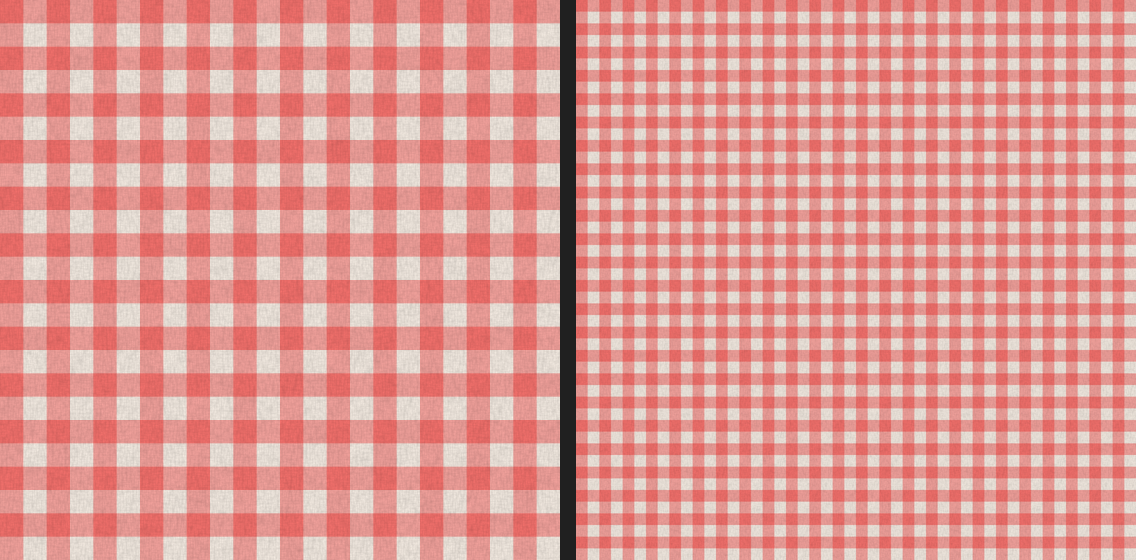
Left, the tile; right, the same tile 2 across and 2 down.
Write a WebGL 1 fragment shader that draws this pattern.

```glsl
precision highp float;
// Red and cream gingham cloth: two sets of half-width stripes cross, giving
// cream, pink and red squares. Stretched cellular noise adds warp and weft
// threads, and layered sines a faint mottling; all of it wraps at the edges.

uniform vec2 u_resolution;

const float REPEATS = 12.0;                  // checks across and down
const float STRIPE_WIDTH = 0.5;              // dyed share of each repeat
const vec3 CREAM = vec3(0.875, 0.843, 0.810);
const vec3 PINK = vec3(0.875, 0.582, 0.562);
const vec3 RED = vec3(0.878, 0.406, 0.390);
const vec2 WARP_CELLS = vec2(256.0, 56.0);   // upright flecks
const vec2 WEFT_CELLS = vec2(56.0, 256.0);   // level flecks
const vec2 FIBRE_CELLS = vec2(240.0);        // fine grain
const float WARP_STRENGTH = 0.085;
const float WEFT_STRENGTH = 0.055;
const float FIBRE_STRENGTH = 0.060;
const float MOTTLE_STRENGTH = 0.004;
const float MEAN_DISTANCE = 0.5;             // average of the cellular noise
const float TAU = 6.2831853;

vec2 hash2(vec2 p) {
  vec3 q = fract(p.xyx * vec3(0.1031, 0.1030, 0.0973));
  q += dot(q, q.yzx + 33.33);
  return fract((q.xx + q.yz) * q.zy);
}

// Distance to the nearest scattered point, on a grid that wraps.
float cellular(vec2 uv, vec2 cells, float seed) {
  vec2 p = uv * cells;
  vec2 base = floor(p);
  float nearest = 4.0;
  for (int j = -1; j <= 1; j++) {
    for (int i = -1; i <= 1; i++) {
      vec2 cell = base + vec2(float(i), float(j));
      vec2 offset = cell + hash2(mod(cell, cells) + seed) - p;
      nearest = min(nearest, dot(offset, offset));
    }
  }
  return sqrt(nearest);
}

// Antialiased coverage of the stripe that starts each repeat.
float stripe(float x, float pixel) {
  float fromCentre = abs(fract(x - 0.5 * STRIPE_WIDTH + 0.5) - 0.5);
  return clamp(0.5 + (0.5 * STRIPE_WIDTH - fromCentre) / pixel, 0.0, 1.0);
}

// Slow variation of shade from whole-numbered sine waves.
float mottle(vec2 uv) {
  vec2 a = uv * TAU;
  return sin(7.0 * a.x + 2.0 * sin(3.0 * a.y))
       + sin(9.0 * a.y + 2.0 * sin(5.0 * a.x))
       + sin(17.0 * a.x - 13.0 * a.y);
}

// Brightness of the cloth around 1.
float weave(vec2 uv) {
  float warp = cellular(uv, WARP_CELLS, 11.0) - MEAN_DISTANCE;
  float weft = cellular(uv, WEFT_CELLS, 47.0) - MEAN_DISTANCE;
  float fibre = cellular(uv, FIBRE_CELLS, 83.0) - MEAN_DISTANCE;
  return 1.0 - WARP_STRENGTH * warp - WEFT_STRENGTH * weft
             - FIBRE_STRENGTH * fibre + MOTTLE_STRENGTH * mottle(uv);
}

void main() {
  vec2 uv = gl_FragCoord.xy / u_resolution;
  vec2 pixel = REPEATS / u_resolution;

  // Stripes start at the left and at the top of each repeat.
  float upright = stripe(uv.x * REPEATS, pixel.x);
  float level = stripe(-uv.y * REPEATS, pixel.y);
  vec3 colour = mix(mix(CREAM, PINK, upright), mix(PINK, RED, upright), level);

  gl_FragColor = vec4(colour * weave(uv), 1.0);
}
```
